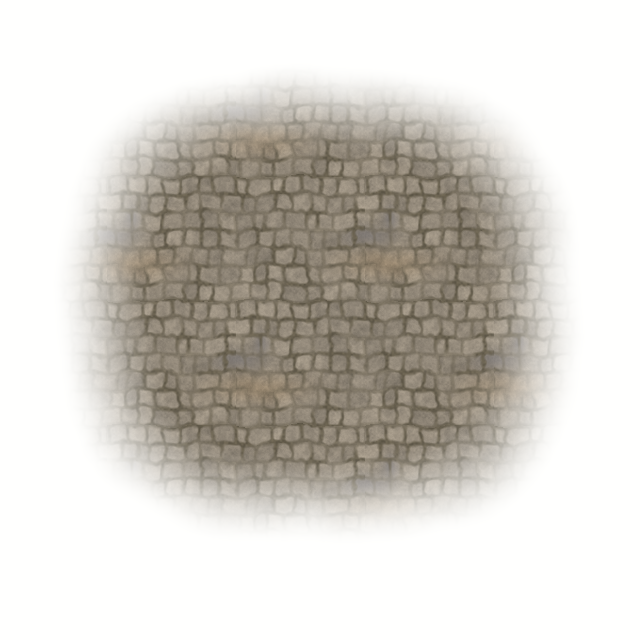
A WebGL 2 fragment shader for this texture:

```glsl
#version 300 es
precision highp float;

uniform vec2 u_resolution;
out vec4 fragColor;

#define PATCH_CENTER vec2(0.499, 0.523)
#define PATCH_RADII vec2(0.333, 0.302)
#define TILE_ORIGIN vec2(0.3685, 0.5295)
#define STONE_SIZE vec2(0.0269, 0.0278)
#define COLUMNS 15.0
#define ROWS 7.0
#define JOINT_WIDTH 0.20
#define GRAIN 0.15
#define PAPER vec3(1.0, 1.0, 0.995)
#define STONE vec3(0.60, 0.56, 0.50)
#define JOINT vec3(0.39, 0.36, 0.295)

const float TAU = 6.2831853;

float hash(vec2 p) {
  return fract(sin(dot(p, vec2(127.1, 311.7))) * 43758.5453);
}

float noise(vec2 p) {
  vec2 cell = floor(p), f = fract(p);
  f = f * f * (3.0 - 2.0 * f);
  float low = mix(hash(cell), hash(cell + vec2(1, 0)), f.x);
  float high = mix(hash(cell + vec2(0, 1)), hash(cell + vec2(1, 1)), f.x);
  return mix(low, high, f.y);
}

float fbm(vec2 p) {
  float sum = 0.0, weight = 0.5;
  for (int octave = 0; octave < 3; octave++) {
    sum += weight * noise(p);
    p = p * 2.03 + 17.3;
    weight *= 0.5;
  }
  return sum / 0.875;
}

// Soft elliptical spot that wraps across the tile
float spot(vec2 p, vec2 center, vec2 radii) {
  vec2 d = p - center;
  d.x = mod(d.x + 0.5 * COLUMNS, COLUMNS) - 0.5 * COLUMNS;
  d /= radii;
  return exp(-dot(d, d));
}

vec3 cobbles(vec2 uv) {
  // Stone units, rows counted downward
  vec2 p = (uv - TILE_ORIGIN) / STONE_SIZE * vec2(1, -1);
  vec2 phase = TAU * p / vec2(COLUMNS, 2.0 * ROWS);
  p.y += 0.08 * sin(3.0 * phase.x + phase.y) + 0.05 * sin(7.0 * phase.x - 3.0 * phase.y);

  // Each band of rows moves sideways by half a tile
  float band = floor(p.y / ROWS);
  p = vec2(mod(p.x + band * 0.5 * COLUMNS, COLUMNS), p.y - band * ROWS);
  vec2 rough = p + 0.16 * (vec2(noise(p * 3.1), noise(p * 3.1 + 41.0)) - 0.5);

  // Distance to uneven upright joints and to row joints
  float row = floor(p.y);
  float down = clamp(rough.y - row, 0.0, 1.0);
  float x = rough.x + hash(vec2(row, 5.3));
  float column = floor(x + 0.5), sideGap = 1.0, stone = column - 2.0;
  for (float n = -1.0; n <= 1.0; n++) {
    vec2 id = vec2(mod(column + n, COLUMNS), row);
    float lean = (hash(id + 9.7) - 0.5) * 0.2 * (down - 0.5);
    float edge = column + n + 0.5 * (hash(id + 2.1) - 0.5) + lean;
    sideGap = min(sideGap, abs(x - edge));
    stone += step(edge, x);
  }
  vec2 gap = vec2(sideGap, min(down, 1.0 - down));
  float inset = 0.25 - length(max(0.25 - gap, 0.0));
  float joint = 1.0 - smoothstep(0.01, JOINT_WIDTH, inset);

  // Landmarks of the tile
  float sandy = spot(p, vec2(1.3, 4.9), vec2(2.6, 0.8));
  float pale = spot(p, vec2(0.0, 1.9), vec2(1.1, 0.8)) + spot(p, vec2(8.5, 6.5), vec2(0.5));
  float blue = spot(p, vec2(1.5, 2.4), vec2(0.45, 0.6)) + spot(p, vec2(0.1, 3.4), vec2(1.2, 0.5));

  // Stone tone, worn faces and grain
  float id = hash(vec2(mod(stone, COLUMNS), row) + 3.7);
  float tone = 0.96 + 0.15 * (id - 0.5) + 0.22 * (fbm(p * 2.7) - 0.5);
  tone += GRAIN * (fbm(p * 9.0 + 7.0) - 0.5) + 0.10 * pale;
  vec3 color = STONE * tone;
  color *= mix(vec3(1), vec3(1.05, 1.0, 0.93), sandy);
  color = mix(color, vec3(0.49, 0.48, 0.50), 0.45 * min(blue, 1.0));

  float wear = mix(0.45, 1.0, smoothstep(0.25, 0.65, noise(p * 0.9 + 23.0)));
  wear *= 1.0 - 0.65 * sandy;
  wear = max(wear, 0.9 * spot(p, vec2(p.x, 0.5), vec2(1.0, 0.8)));
  return mix(color, JOINT * (0.9 + 0.25 * noise(p * 8.0)), joint * wear);
}

void main() {
  vec2 uv = gl_FragCoord.xy / u_resolution;

  // Rounded vignette with a slightly uneven rim
  vec2 q = pow(abs((uv - PATCH_CENTER) / PATCH_RADII), vec2(2.8));
  float radius = pow(q.x + q.y, 1.0 / 2.8);
  radius += 0.07 * (fbm(uv * 9.0) - 0.5);
  float cover = smoothstep(1.25, 0.75, radius);

  fragColor = vec4(mix(PAPER, cobbles(uv), cover), 1.0);
}
```
